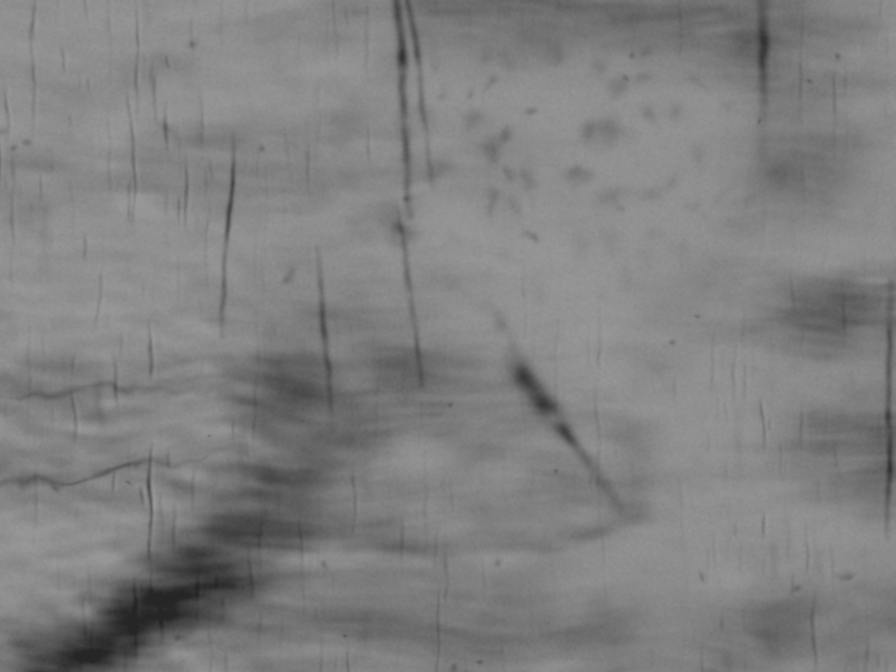
A WebGL 2 fragment shader for this texture:

```glsl
#version 300 es
precision highp float;
// Worn grey metal plate: soft stains, horizontal ripples and fine upright scratches.
#define BASE_TONE 0.574
#define RIPPLE_DEPTH 0.030
#define BAND_DEPTH 0.050
#define RELIEF_DEPTH 0.020
#define SCRATCH_DEPTH 0.15
#define SCRATCH_WIDTH 0.0030
#define SPOT_DEPTH 0.10
#define GRAIN_DEPTH 0.011
#define WARP 0.012

uniform vec2 u_resolution;
out vec4 fragColor;

vec2 hash2(vec2 p) {
  vec3 q = fract(p.xyx * vec3(0.1031, 0.1030, 0.0973));
  q += dot(q, q.yzx + 33.33);
  return fract((q.xx + q.yz) * q.zy);
}

// The 3 x 3 cells around a point, by index
vec2 neighbour(vec2 p, int i) { return floor(p) + vec2(i % 3, i / 3) - 1.0; }

// Smooth cellular noise: signed round kernels, about -1 to 1
float cellNoise(vec2 p) {
  float sum = 0.0;
  for (int i = 0; i < 9; i++) {
    vec2 id = neighbour(p, i), d = id + hash2(id) - p;
    float k = max(0.0, 1.0 - dot(d, d));
    sum += k * k * (2.0 * hash2(id + 57.0).x - 1.0);
  }
  return sum;
}

// Soft ellipse: center in xy, radii in zw
float blob(vec2 p, vec4 shape) {
  vec2 q = (p - shape.xy) / shape.zw;
  return exp(-dot(q, q));
}

// Soft line from xy to zw with faded ends
float stroke(vec2 p, vec4 ends, float width) {
  vec2 ab = ends.zw - ends.xy, q = p - ends.xy;
  float t = clamp(dot(q, ab) / dot(ab, ab), 0.0, 1.0);
  float d = length(q - ab * t) / width;
  return exp(-d * d) * (0.3 + 0.7 * smoothstep(0.0, 0.25, t) * smoothstep(1.0, 0.6, t));
}

// Scattered upright scratches, each with a faint bright lip
float scratches(vec2 p, vec2 size, float width) {
  float ink = 0.0;
  for (int i = 0; i < 9; i++) {
    vec2 id = neighbour(p / size, i), place = hash2(id), kind = hash2(id + 71.0);
    vec2 q = p - (id + place) * size;
    q.x += 0.09 * (place.y - 0.4) * q.y + 0.0012 * sin(q.y * 70.0 + place.x * 6.3);
    float along = 1.0 - smoothstep(0.2, 1.0, abs(q.y) / (size.y * mix(0.15, 0.7, kind.x)));
    float u = q.x / width, v = u - 2.0;
    ink += along * kind.y * kind.y * (exp(-u * u) - 0.25 * exp(-v * v));
  }
  return ink;
}

// Scattered blurred spots
float spots(vec2 p, float size, float radius, float rarity) {
  float ink = 0.0;
  for (int i = 0; i < 9; i++) {
    vec2 id = neighbour(p / size, i), kind = hash2(id + 19.0);
    vec2 q = (p - (id + hash2(id)) * size) / (radius * mix(0.6, 1.4, kind.y));
    ink += step(rarity, kind.x) * exp(-dot(q, q));
  }
  return ink;
}

void main() {
  vec2 p = gl_FragCoord.xy / u_resolution.y;
  vec2 rough = vec2(cellNoise(p * 11.0), cellNoise(p * 11.0 + 40.0));
  vec2 fine = vec2(cellNoise(p * 45.0 + 7.0), cellNoise(p * 45.0 + 80.0));
  vec2 w = p + WARP * (1.7 * rough + 0.6 * fine), s = p + WARP * (0.3 * rough + 0.12 * fine);
  float cloud = cellNoise(p * vec2(4.0, 7.0) + 13.0);
  float mottle = cellNoise(p * vec2(13.0, 20.0) + 61.0);

  // Broad stains
  float stain = 0.11 * blob(w, vec4(0.53, 0.45, 0.13, 0.14))
    + 0.11 * blob(w, vec4(0.42, 0.34, 0.10, 0.13))
    + 0.16 * blob(w, vec4(1.30, 0.33, 0.12, 0.08))
    + 0.14 * blob(w, vec4(1.24, 0.53, 0.13, 0.05))
    + 0.10 * blob(w, vec4(1.18, 0.74, 0.09, 0.07))
    + 0.12 * blob(w, vec4(0.86, 0.98, 0.34, 0.06))
    + 0.11 * blob(w, vec4(1.16, 0.92, 0.07, 0.12))
    + 0.07 * blob(w, vec4(0.60, 0.06, 0.35, 0.06))
    + 0.08 * blob(w, vec4(1.22, 0.08, 0.20, 0.07));

  // Deep diagonal stain and the shelf that runs from it
  stain += 0.31 * stroke(w, vec4(-0.02, -0.05, 0.31, 0.16), 0.058)
    + 0.17 * stroke(w, vec4(0.20, 0.10, 0.46, 0.27), 0.062);
  float lift = s.y - 0.18 - 0.04 * smoothstep(0.8, 0.97, s.x);
  stain += 0.13 * smoothstep(-0.012, 0.012, lift) * exp(-max(lift, 0.0) * 20.0)
    * smoothstep(0.28, 0.42, s.x) * smoothstep(0.99, 0.94, s.x);

  // Polished areas stay smooth
  float worn = 1.0 - 0.85 * max(blob(w, vec4(0.96, 0.74, 0.18, 0.18)),
                                blob(w, vec4(0.99, 0.12, 0.05, 0.22)));

  // Horizontal ripples gathered in bands
  vec2 r = vec2(p.x * 8.0, p.y * 46.0 + cellNoise(p * 5.0));
  float ripple = cellNoise(r) + 0.7 * cellNoise(r * vec2(2.7, 2.1) + 9.0);
  float band = smoothstep(-0.1, 0.7, cellNoise(p * vec2(2.2, 9.0) + 3.0) + 0.3 * mottle);
  float dark = stain * (1.0 + 0.2 * cloud + 0.15 * mottle + 0.15 * ripple);
  dark += worn * (BAND_DEPTH * band + 0.014 * mottle
    + RIPPLE_DEPTH * ripple * (0.25 + 0.6 * band + 2.5 * min(stain, 0.2)));

  // Embossed crumpling on the left
  vec2 e = s * vec2(24.0, 52.0);
  float crumple = blob(p, vec4(0.20, 0.25, 0.26, 0.26)) + 0.3 * smoothstep(0.7, 0.3, p.x);
  dark += RELIEF_DEPTH * crumple * 2.0 * (cellNoise(e) - cellNoise(e + vec2(0.2, 0.5)));

  // Scattered scratches, dense in some columns
  float column = smoothstep(-0.3, 0.6, cellNoise(p * vec2(6.0, 2.5) + 29.0))
    + blob(p, vec4(1.12, 0.28, 0.16, 0.28)) + blob(p, vec4(0.30, 0.25, 0.14, 0.25));
  dark += SCRATCH_DEPTH * worn * (0.2 + 0.7 * column) * (0.8 + 0.5 * fine.x)
    * (scratches(s, vec2(0.06, 0.20), SCRATCH_WIDTH)
    + 0.6 * scratches(s + 5.0, vec2(0.03, 0.085), SCRATCH_WIDTH)
    + 0.3 * scratches(s + 9.0, vec2(0.08, 0.15), SCRATCH_WIDTH * 2.5));

  // Long gouges, then a slanted bruise with its tail
  float gouge = 0.23 * stroke(s, vec4(0.583, 1.06, 0.612, 0.68), 0.0065)
    + 0.14 * stroke(s, vec4(0.598, 1.04, 0.645, 0.72), 0.005)
    + 0.13 * stroke(s, vec4(0.594, 0.69, 0.626, 0.43), 0.005)
    + 0.17 * stroke(s, vec4(0.346, 0.80, 0.331, 0.50), 0.004)
    + 0.15 * stroke(s, vec4(0.472, 0.63, 0.495, 0.36), 0.005)
    + 0.13 * stroke(s, vec4(1.137, 1.04, 1.133, 0.78), 0.008)
    + 0.16 * stroke(s, vec4(1.324, 0.58, 1.322, 0.20), 0.005)
    + 0.09 * stroke(w, vec4(-0.05, 0.26, 0.34, 0.32), 0.004)
    + 0.07 * stroke(w, vec4(-0.05, 0.41, 0.34, 0.43), 0.006)
    + 0.08 * stroke(s, vec4(0.72, 0.55, 0.82, 0.39), 0.010)
    + 0.22 * stroke(s, vec4(0.755, 0.47, 0.84, 0.365), 0.017)
    + 0.15 * stroke(s, vec4(0.81, 0.40, 0.925, 0.24), 0.009);
  dark += gouge * (0.9 + 0.4 * fine.y + 0.4 * mottle);

  // Smudge, blurred spots and small pits
  dark += 0.16 * blob(w, vec4(0.602, 0.655, 0.020, 0.018));
  dark += SPOT_DEPTH * (blob(p, vec4(0.84, 0.80, 0.20, 0.13)) + 0.15) * spots(w, 0.05, 0.014, 0.35)
    + SPOT_DEPTH * spots(w, 0.13, 0.006, 0.6);

  float tone = BASE_TONE - 0.018 * length(p - vec2(0.6, 0.55)) - dark;
  tone += GRAIN_DEPTH * cellNoise(p * 260.0);
  fragColor = vec4(vec3(clamp(tone, 0.15, 0.59)), 1.0);
}
```
